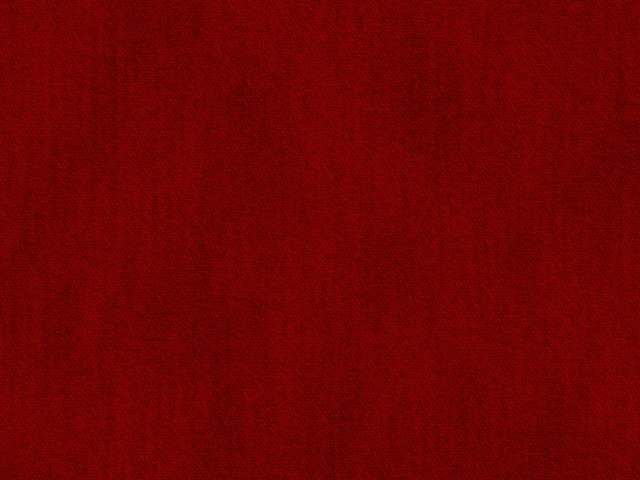
A WebGL 1 fragment shader for this texture:

```glsl
precision highp float;
// Deep red twill cloth: fine slanted stitches, crisp fibre grain, faint vertical streaks and dark slubs.

uniform vec2 u_resolution;

const vec3 DARK_RED = vec3(0.35, 0.010, 0.010);
const vec3 LIGHT_RED = vec3(0.50, 0.011, 0.011);
const float BASE_TONE = 0.585;          // 0 is dark red, 1 is light red

// Frequencies are counted per canvas height.
const vec2 STITCHES = vec2(112.0, 151.0);
const float STITCH_SLANT = 0.36;
const float STITCH_CONTRAST = 0.43;
const float STITCH_VARIETY = 0.19;      // tone differences between stitches
const float WARP = 0.75;                // wander of the threads, in stitches

const vec2 GRAIN_FREQ = vec2(231.0, 217.0);
const float GRAIN_CONTRAST = 0.66;
const vec2 BROAD_STREAK_FREQ = vec2(19.0, 3.1);
const vec2 FINE_STREAK_FREQ = vec2(71.0, 6.0);
const float BROAD_STREAK_CONTRAST = 0.20;
const float FINE_STREAK_CONTRAST = 0.26;
const vec2 PATCH_FREQ = vec2(4.6, 3.3);
const float PATCH_CONTRAST = 0.32;

const vec2 WARP_SLUB_FREQ = vec2(127.0, 13.0);
const vec2 WEFT_SLUB_FREQ = vec2(11.0, 139.0);
const float SLUB_DEPTH = 0.32;

const float TAU = 6.2831853;

vec2 gradientAt(vec2 cell) {
  vec3 h = fract(cell.xyx * vec3(0.1031, 0.1030, 0.0973));
  h += dot(h, h.yzx + 33.33);
  float angle = TAU * fract((h.x + h.y) * h.z);
  return vec2(cos(angle), sin(angle));
}

float gradientNoise(vec2 p) {
  vec2 cell = floor(p);
  vec2 f = p - cell;
  vec2 s = f * f * f * (f * (f * 6.0 - 15.0) + 10.0);
  float a = dot(gradientAt(cell), f);
  float b = dot(gradientAt(cell + vec2(1.0, 0.0)), f - vec2(1.0, 0.0));
  float c = dot(gradientAt(cell + vec2(0.0, 1.0)), f - vec2(0.0, 1.0));
  float d = dot(gradientAt(cell + vec2(1.0, 1.0)), f - vec2(1.0, 1.0));
  return mix(mix(a, b, s.x), mix(c, d, s.x), s.y);
}

// Staggered rows of slanted stitches, each with its own tone, parted by dark gaps.
float twill(vec2 p) {
  vec2 wander = vec2(gradientNoise(p * 43.0 + 7.3), gradientNoise(p * 37.0 + 51.7));
  vec2 thread = p * STITCHES + WARP * wander;
  float row = floor(thread.y);
  float across = thread.y - row;
  float along = thread.x + 0.5 * row + STITCH_SLANT * across;
  float relief = -0.52 * cos(TAU * along) - 0.34 * cos(TAU * across);
  float stitchTone = gradientAt(vec2(floor(along), row) + 17.0).x;
  return STITCH_CONTRAST * relief + STITCH_VARIETY * stitchTone;
}

// Slow changes of tone: cloudy patches and streaks along the warp.
float shading(vec2 p) {
  float patches = gradientNoise(p * PATCH_FREQ + 13.4);
  float broad = gradientNoise(p * BROAD_STREAK_FREQ + 29.1);
  float fine = gradientNoise(p * FINE_STREAK_FREQ + 83.6);
  return PATCH_CONTRAST * patches + BROAD_STREAK_CONTRAST * broad + FINE_STREAK_CONTRAST * fine;
}

// Sparse dark threads running both ways.
float slubs(vec2 p) {
  float warpSlub = smoothstep(0.30, 0.58, gradientNoise(p * WARP_SLUB_FREQ + 41.2));
  float weftSlub = smoothstep(0.32, 0.58, gradientNoise(p * WEFT_SLUB_FREQ + 67.9));
  return max(warpSlub, weftSlub);
}

void main() {
  vec2 p = gl_FragCoord.xy / u_resolution.y;

  float tone = BASE_TONE + shading(p) + twill(p);
  tone += GRAIN_CONTRAST * gradientNoise(p * GRAIN_FREQ + 3.7);
  tone -= SLUB_DEPTH * slubs(p);

  vec3 colour = mix(DARK_RED, LIGHT_RED, clamp(tone, -0.5, 1.25));
  gl_FragColor = vec4(colour, 1.0);
}
```
